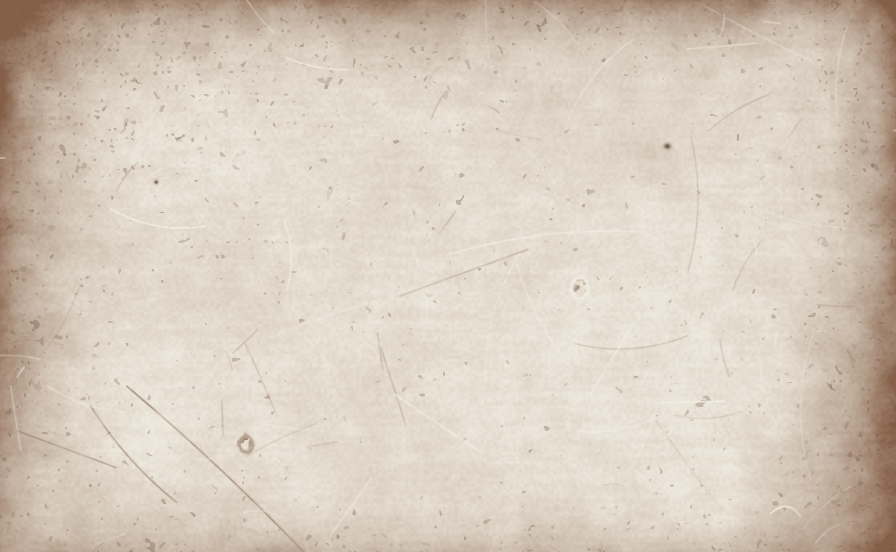
A Shadertoy shader for this texture:

```glsl
#define PAPER vec3(0.908, 0.880, 0.832)
#define BROWN vec3(0.54, 0.40, 0.31)
#define SCRATCH_LIGHT vec3(0.955, 0.94, 0.905)
#define SCRATCH_DARK vec3(0.56, 0.45, 0.37)
#define SIDE_FADE 0.075
#define TOP_FADE 0.055
#define BOTTOM_FADE 0.05
#define MOTTLE 0.20
#define GRAIN 0.09
#define SCRATCH_COUNT 110
#define SCRATCH_WIDTH 0.0022

float hash(vec2 p) {
    vec3 q = fract(p.xyx * 0.1031);
    q += dot(q, q.yzx + 33.33);
    return fract((q.x + q.y) * q.z);
}

float noise(vec2 p) {
    vec2 i = floor(p), f = fract(p);
    f = f * f * (3.0 - 2.0 * f);
    return mix(mix(hash(i), hash(i + vec2(1, 0)), f.x),
               mix(hash(i + vec2(0, 1)), hash(i + vec2(1, 1)), f.x), f.y);
}

float fbm(vec2 p) {
    float sum = 0.0, gain = 0.5;
    for (int i = 0; i < 5; i++) {
        sum += gain * noise(p);
        p = mat2(1.6, 1.2, -1.2, 1.6) * p + 7.3;
        gain *= 0.5;
    }
    return sum;
}

// Curved stroke from a to b, broken up along its length
float scratch(vec2 p, vec2 a, vec2 b, float bend) {
    vec2 d = b - a;
    float t = clamp(dot(p - a, d) / dot(d, d), 0.0, 1.0);
    vec2 normal = normalize(vec2(-d.y, d.x));
    float dist = length(p - a - d * t - normal * bend * 4.0 * t * (1.0 - t));
    float line = 1.0 - smoothstep(0.0, SCRATCH_WIDTH + 0.6 / iResolution.y, dist);
    return line * (0.45 + 0.55 * noise(p * 45.0));
}

float blob(vec2 p, vec2 center, vec2 size) {
    vec2 q = (p - center) / size;
    return exp(-dot(q, q));
}

// One irregular dot per cell; density is the chance of a dot
float specks(vec2 p, float cells, float density) {
    vec2 q = p * cells + 0.8 * vec2(noise(p * 90.0), noise(p * 90.0 + 40.0));
    vec2 id = floor(q);
    vec2 center = 0.3 + 0.4 * vec2(hash(id + 3.1), hash(id + 8.7));
    float radius = mix(0.08, 0.28, hash(id + 5.3));
    float soft = cells / iResolution.y;
    float dot1 = 1.0 - smoothstep(radius - 0.5 * soft, radius + 0.5 * soft, length(fract(q) - center));
    return dot1 * step(hash(id), density) * (0.3 + 0.7 * hash(id + 2.9));
}

// Small pit: x is its pale rim, y its dark core
vec2 pit(vec2 p, vec2 center, float radius) {
    float d = length((p - center) * vec2(1.1, 0.9)) + 0.006 * (noise(p * 160.0) - 0.5);
    float rim = exp(-pow((d - radius) / 0.004, 2.0));
    float core = (1.0 - smoothstep(0.3 * radius, radius, d)) * smoothstep(0.35, 0.7, noise(p * 150.0));
    return vec2(rim, core);
}

void mainImage(out vec4 fragColor, in vec2 fragCoord) {
    vec2 p = fragCoord / iResolution.y;
    float right = iResolution.x / iResolution.y;
    float cloud = fbm(p * 4.0);
    float detail = fbm(p * 22.0 + 13.0);

    // Burnt borders, heaviest at the upper left and along the right side
    float uneven = 0.55 + 0.55 * cloud + 0.45 * detail;
    float edge = 0.70 * exp(-p.x / SIDE_FADE) * (0.75 + 0.35 * p.y);
    edge += 0.72 * exp((p.x - right) / SIDE_FADE);
    edge += 0.68 * exp((p.y - 1.0) / TOP_FADE);
    edge += 0.30 * exp(-p.y / BOTTOM_FADE);
    edge += 0.22 * blob(p, vec2(0.0, 1.0), vec2(0.28, 0.25));
    edge += 0.16 * blob(p, vec2(right, 0.2), vec2(0.16, 0.32));
    float age = edge * uneven;

    // Stains, fibres and grain
    age += MOTTLE * (cloud - 0.42) + 0.16 * (detail - 0.46);
    age += 0.08 * blob(p, vec2(1.15, 0.73), vec2(0.14, 0.09));
    age += 0.05 * blob(p, vec2(0.70, 0.70), vec2(0.22, 0.12));
    age -= 0.04 * blob(p, vec2(1.10, 0.40), vec2(0.35, 0.25));
    age += 0.05 * (noise(p * vec2(12.0, 130.0)) - 0.5);
    age += GRAIN * (noise(p * 190.0) - 0.5);
    vec3 color = mix(PAPER, BROWN, clamp(age, -0.05, 1.05));

    // Dirt gathers near the borders and the upper left
    float dirt = clamp(0.05 + 0.6 * edge + 0.25 * blob(p, vec2(0.2, 0.95), vec2(0.5, 0.3)), 0.0, 0.5);
    float marks = specks(p, 75.0, dirt) * 0.35 + specks(p + 4.7, 38.0, dirt * 0.4) * 0.35;
    color = mix(color, BROWN * 0.8, marks);

    // Scattered hairline scratches
    float pale = 0.0, dark = 0.0;
    for (int i = 0; i < SCRATCH_COUNT; i++) {
        float k = float(i);
        vec2 start = vec2(hash(vec2(k, 1.7)) * right, hash(vec2(k, 5.2)));
        float angle = 6.283 * hash(vec2(k, 9.4));
        float reach = mix(0.02, 0.26, pow(hash(vec2(k, 14.6)), 2.0));
        vec2 end = start + reach * vec2(cos(angle), sin(angle));
        float s = scratch(p, start, end, reach * 0.16 * (hash(vec2(k, 21.3)) - 0.5));
        s *= mix(0.15, 0.55, hash(vec2(k, 30.8)));
        if (i % 3 == 0) dark = max(dark, s * 0.6); else pale = max(pale, s);
    }

    // Long deep cuts
    dark = max(dark, 0.75 * scratch(p, vec2(0.23, 0.30), vec2(0.55, 0.0), 0.006));
    dark = max(dark, 0.65 * scratch(p, vec2(0.164, 0.265), vec2(0.32, 0.09), -0.01));
    dark = max(dark, 0.55 * scratch(p, vec2(0.03, 0.22), vec2(0.21, 0.153), 0.0));
    dark = max(dark, 0.35 * scratch(p, vec2(0.725, 0.464), vec2(0.956, 0.548), 0.0));
    dark = max(dark, 0.35 * scratch(p, vec2(0.69, 0.37), vec2(0.735, 0.23), 0.0));
    pale = max(pale, scratch(p, vec2(0.20, 0.622), vec2(0.37, 0.59), -0.015));
    pale = max(pale, 0.8 * scratch(p, vec2(0.81, 0.538), vec2(1.155, 0.58), 0.015));
    pale = max(pale, 0.8 * scratch(p, vec2(0.714, 0.286), vec2(0.872, 0.18), 0.0));
    pale = max(pale, 0.8 * scratch(p, vec2(0.63, 0.874), vec2(0.52, 0.895), 0.006));
    pale = max(pale, 0.8 * scratch(p, vec2(0.515, 0.60), vec2(0.52, 0.475), 0.01));
    pale = max(pale, 0.7 * scratch(p, vec2(1.07, 0.286), vec2(1.145, 0.41), 0.0));
    pale = max(pale, scratch(p, vec2(1.197, 0.271), vec2(1.313, 0.273), 0.0));
    pale = max(pale, scratch(p, vec2(1.397, 0.07), vec2(1.45, 0.065), 0.015));
    color = mix(color, SCRATCH_DARK, dark);
    color = mix(color, SCRATCH_LIGHT, pale);

    // Pits and isolated spots
    vec2 palePit = pit(p, vec2(1.05, 0.479), 0.016), darkPit = pit(p, vec2(0.446, 0.195), 0.013);
    color = mix(color, SCRATCH_LIGHT, 0.8 * palePit.x);
    color = mix(color, SCRATCH_DARK, clamp(0.7 * palePit.y + 0.55 * darkPit.x + darkPit.y, 0.0, 0.9));
    float spots = blob(p, vec2(1.209, 0.735), vec2(0.006, 0.005)) + blob(p, vec2(0.283, 0.67), vec2(0.0035));
    color = mix(color, BROWN * 0.6, 0.85 * min(spots, 1.0));
    fragColor = vec4(color, 1.0);
}
```
